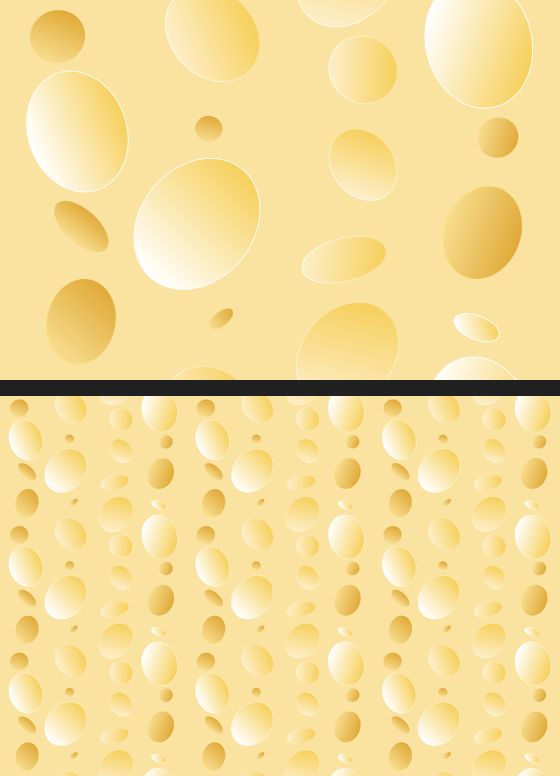
Top: one tile. Bottom: repeated 3 by 3.
This texture is drawn by a Shadertoy shader. Its source:

```glsl
const vec3 GROUND = vec3(0.980, 0.886, 0.627);
const vec3 WHITE = vec3(1.0);
const vec3 CREAM = vec3(0.993, 0.935, 0.790);
const vec3 GOLD = vec3(0.965, 0.815, 0.360);
const vec3 SAND = vec3(0.970, 0.865, 0.560);
const vec3 AMBER = vec3(0.880, 0.665, 0.220);
const vec3 YELLOW = vec3(0.990, 0.900, 0.480);
const int GRID = 4;                  // even, so big and small alternate across the seam
const float BIG_RADIUS = 0.090;
const float BIG_STEP = 0.011;
const float SMALL_RADIUS = 0.026;
const float SMALL_STEP = 0.009;
const float BIG_STRETCH = 1.25;
const float SMALL_STRETCH = 2.0;
const float ROUND_STRETCH = 1.05;
const float TILT_RANGE = 0.8;
const float COLUMN_SWAY = 0.06;
const float SIDE_DRIFT = 0.035;
const float RIM_HALF_WIDTH = 0.0013;

struct Disc {
    vec2 center;
    vec2 radii;
    float tilt;
    float rank;   // 0..7 small, 8..15 big
};

// Checkerboard of big and small discs, swayed by sines
Disc makeDisc(int index, float aspect) {
    int col = index % GRID;
    int row = index / GRID;
    int k = row * 2 + col / 2;
    bool big = (col + row) % 2 == 0;
    // Small ranks are ordered so that the largest sit beside the lesser big discs
    float rank = float(big ? (3 * k + 1) % 8 : (2 * k) % 8 + k / 4);
    float radius = big ? BIG_RADIUS + BIG_STEP * rank : SMALL_RADIUS + SMALL_STEP * rank;
    float stretch = big ? BIG_STRETCH : (mod(rank, 2.0) < 0.5 ? SMALL_STRETCH : ROUND_STRETCH);

    Disc disc;
    disc.center = (vec2(col, row) + 0.5) / float(GRID) * vec2(aspect, 1.0);
    disc.center.x += SIDE_DRIFT * sin(float(k) * (big ? 5.1 : 3.7) + 1.0);
    disc.center.y += COLUMN_SWAY * sin(float(col) * 2.0 + 0.5);
    disc.radii = radius * vec2(sqrt(stretch), inversesqrt(stretch));
    disc.tilt = TILT_RANGE * sin(2.4 * rank + 1.0) + (big ? 1.5708 : 0.0);
    disc.rank = rank + (big ? 8.0 : 0.0);
    return disc;
}

vec2 rotate(vec2 p, float angle) {
    float c = cos(angle), s = sin(angle);
    return vec2(c * p.x + s * p.y, c * p.y - s * p.x);
}

float ellipseDistance(vec2 p, vec2 radii) {
    float scaled = length(p / radii);
    float slope = length(p / (radii * radii));
    return scaled * (scaled - 1.0) / max(slope, 0.001);
}

vec3 paintDisc(vec3 color, vec2 uv, Disc disc, float aspect, float pixel) {
    // Nearest wrapped copy
    vec2 tile = vec2(aspect, 1.0);
    vec2 offset = uv - disc.center;
    offset -= tile * floor(offset / tile + 0.5);
    vec2 p = rotate(offset, disc.tilt);
    float dist = ellipseDistance(p, disc.radii);

    // Colour family
    bool amber = disc.rank < 5.5 || abs(disc.rank - 9.5) < 1.0;
    bool white = disc.rank > 12.5 || abs(disc.rank - 2.0) < 0.5;
    vec3 light = white ? WHITE : (amber ? SAND : CREAM);
    vec3 dark = amber && !white ? AMBER : GOLD;

    // Linear gradient spanning the ellipse
    float angle = 0.5 + 0.85 * sin(1.7 * disc.rank);
    vec2 direction = rotate(vec2(cos(angle), sin(angle)), disc.tilt);
    float t = 0.5 + 0.5 * dot(p, direction) / length(disc.radii * direction);
    t = clamp(t, 0.0, 1.0);
    color = mix(color, mix(light, dark, t), clamp(0.5 - dist / pixel, 0.0, 1.0));

    // Thin rim, fading toward the dark side
    float rim = clamp((RIM_HALF_WIDTH - abs(dist)) / pixel + 0.5, 0.0, 1.0);
    float strength = white ? 0.9 : mix(0.8, 0.1, t);
    if (amber && disc.rank < 8.0 && !white) strength = 0.0;
    return mix(color, amber && !white ? YELLOW : WHITE, rim * strength);
}

void mainImage(out vec4 fragColor, in vec2 fragCoord) {
    vec2 uv = fragCoord / iResolution.y;
    float aspect = iResolution.x / iResolution.y;
    float pixel = 1.0 / iResolution.y;
    vec3 color = GROUND;
    for (int i = 0; i < GRID * GRID; i++) {
        color = paintDisc(color, uv, makeDisc(i, aspect), aspect, pixel);
    }
    fragColor = vec4(color, 1.0);
}
```
